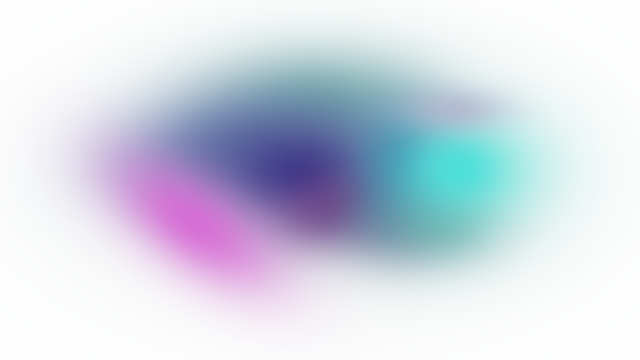
A WebGL 2 fragment shader for this background:

```glsl
#version 300 es
precision highp float;
// Soft aurora of blurred colour glows on a white ground.
// Each glow is a rotated elliptical Gaussian, painted in order from the
// wide pale halo to the saturated cyan and lavender accents.

uniform vec2 u_resolution;
out vec4 outColor;

struct Glow {
    vec2 centre;    // in canvas heights, origin at lower left
    vec2 radius;    // distance at which the glow falls to 1/e
    float angle;    // radians, counter-clockwise
    vec3 tint;
    float strength; // opacity at the centre
};

const float ASPECT = 16.0 / 9.0;
const vec3 GROUND = vec3(0.998);

// Wide glows
const Glow HALO     = Glow(vec2(0.889, 0.502), vec2(0.610, 0.335), 0.0, vec3(0.80, 0.84, 0.84), 0.55);
const Glow SAGE     = Glow(vec2(0.891, 0.711), vec2(0.300, 0.150), 0.0, vec3(0.44, 0.68, 0.66), 0.85);
const Glow SLATE    = Glow(vec2(0.602, 0.595), vec2(0.290, 0.150), 0.15, vec3(0.36, 0.48, 0.66), 0.75);
const Glow INDIGO   = Glow(vec2(0.833, 0.525), vec2(0.270, 0.160), 0.0, vec3(0.23, 0.22, 0.53), 0.97);

// Lower warm glows
const Glow PLUM     = Glow(vec2(0.938, 0.426), vec2(0.174, 0.104), 0.30, vec3(0.44, 0.16, 0.48), 0.68);
const Glow MAGENTA  = Glow(vec2(0.537, 0.380), vec2(0.255, 0.120), -0.64, vec3(0.85, 0.37, 0.83), 0.86);

// Right-hand cool glows
const Glow DUSK     = Glow(vec2(1.088, 0.387), vec2(0.160, 0.120), 0.0, vec3(0.38, 0.43, 0.56), 0.60);
const Glow OCEAN    = Glow(vec2(1.123, 0.549), vec2(0.135, 0.160), 0.0, vec3(0.20, 0.50, 0.66), 0.78);
const Glow SEA      = Glow(vec2(1.238, 0.387), vec2(0.174, 0.122), 0.0, vec3(0.38, 0.67, 0.65), 0.72);
const Glow MIST     = Glow(vec2(1.435, 0.530), vec2(0.185, 0.170), 0.0, vec3(0.74, 0.93, 0.91), 0.60);
const Glow CYAN     = Glow(vec2(1.273, 0.532), vec2(0.160, 0.125), 0.0, vec3(0.28, 0.88, 0.85), 0.95);
const Glow LAVENDER = Glow(vec2(1.262, 0.694), vec2(0.145, 0.060), 0.0, vec3(0.70, 0.69, 0.80), 0.75);

// Blend one glow over the colour below it
vec3 paint(vec3 below, vec2 p, Glow g) {
    float c = cos(g.angle);
    float s = sin(g.angle);
    vec2 d = p - g.centre;
    vec2 q = vec2(c * d.x + s * d.y, c * d.y - s * d.x) / g.radius;
    return mix(below, g.tint, g.strength * exp(-dot(q, q)));
}

void main() {
    vec2 p = gl_FragCoord.xy / u_resolution * vec2(ASPECT, 1.0);
    vec3 color = GROUND;

    color = paint(color, p, HALO);
    color = paint(color, p, SAGE);
    color = paint(color, p, SLATE);
    color = paint(color, p, INDIGO);

    color = paint(color, p, PLUM);
    color = paint(color, p, MAGENTA);

    color = paint(color, p, DUSK);
    color = paint(color, p, OCEAN);
    color = paint(color, p, SEA);
    color = paint(color, p, MIST);
    color = paint(color, p, CYAN);
    color = paint(color, p, LAVENDER);

    outColor = vec4(color, 1.0);
}
```
